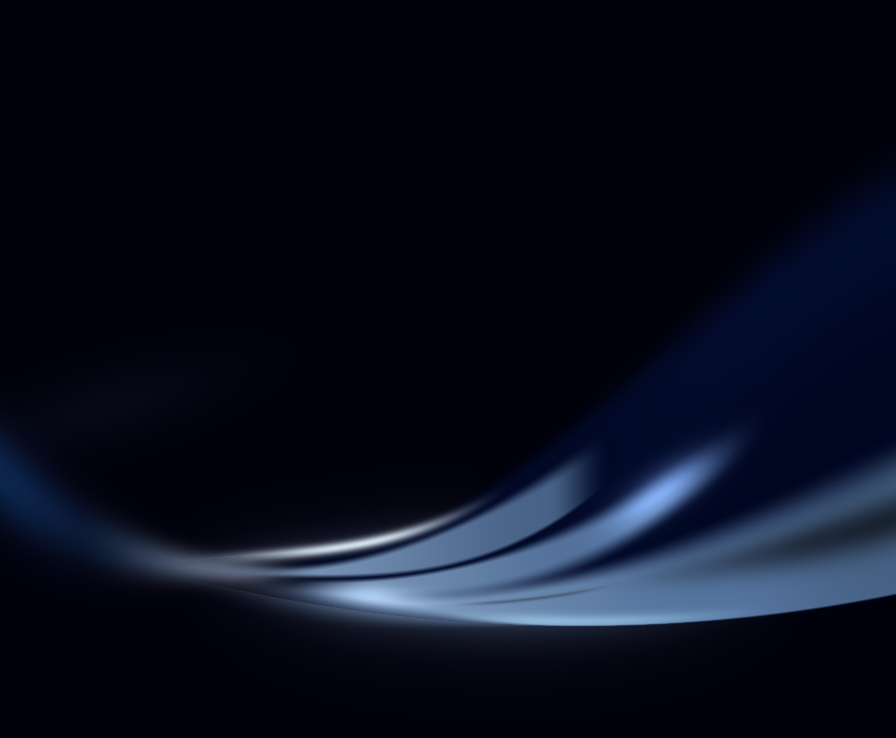
A Shadertoy shader for this background:

```glsl
// Draws a sweeping fan of silky blue light ribbons over a near-black night field.

const vec3 NIGHT = vec3(0.004, 0.004, 0.047);
const vec3 DEEP_BLUE = vec3(0.004, 0.035, 0.150);
const vec3 STEEL = vec3(0.36, 0.49, 0.66);
const vec3 MIST = vec3(0.50, 0.62, 0.76);
const vec3 SILVER = vec3(0.86, 0.92, 0.97);
const vec3 PEWTER = vec3(0.35, 0.39, 0.43);

// Cubic through four heights, evenly spaced from span.x to span.y.
float curve(float x, vec2 span, vec4 h) {
    float t = (x - span.x) / (span.y - span.x);
    float a = t - 1.0 / 3.0, b = t - 2.0 / 3.0, c = t - 1.0;
    return dot(h, vec4(-4.5 * a * b * c, 13.5 * t * b * c,
                       -13.5 * t * a * c, 4.5 * t * a * b));
}

float bell(float d, float width) {
    d /= width;
    return exp(-d * d);
}

// Fades in across enter.x..enter.y and out across leave.x..leave.y.
float window(float x, vec2 enter, vec2 leave) {
    return smoothstep(enter.x, enter.y, x) * (1.0 - smoothstep(leave.x, leave.y, x));
}

// Coverage between two heights with separate edge softness.
float ribbon(float y, float low, float high, float softLow, float softHigh) {
    return smoothstep(low - softLow, low + softLow, y)
         * (1.0 - smoothstep(high - softHigh, high + softHigh, y));
}

// Rotated elliptical glow.
float flare(vec2 p, vec2 centre, float angle, vec2 size) {
    p -= centre;
    float c = cos(angle), s = sin(angle);
    p = vec2(c * p.x + s * p.y, c * p.y - s * p.x) / size;
    return exp(-dot(p, p));
}

void mainImage(out vec4 fragColor, in vec2 fragCoord) {
    vec2 uv = fragCoord / iResolution.xy;
    float x = uv.x, y = uv.y;
    float pixel = 1.0 / iResolution.y;
    vec3 color = NIGHT;

    // Shared outlines of the fan.
    float floorY = curve(x, vec2(0.0, 1.0), vec4(0.290, 0.185, 0.152, 0.195));
    float roofY = curve(x, vec2(0.3, 1.0), vec4(0.251, 0.327, 0.550, 0.766));
    float ribY = curve(x, vec2(0.195, 0.573), vec4(0.237, 0.250, 0.275, 0.345));

    // Faint smoke and the tail curling in from the left.
    color += vec3(0.022, 0.030, 0.042) * flare(uv, vec2(0.12, 0.45), 0.35, vec2(0.13, 0.045));
    color += vec3(0.008, 0.055, 0.110) * flare(uv, vec2(0.0, 0.35), -0.9, vec2(0.09, 0.045));
    float tailY = curve(x, vec2(0.0, 0.35), vec4(0.360, 0.264, 0.229, 0.222));
    float tail = bell(y - tailY, mix(0.055, 0.018, smoothstep(0.0, 0.25, x)));
    vec3 tailColor = mix(vec3(0.035, 0.085, 0.145), PEWTER, smoothstep(0.08, 0.25, x));
    color += tailColor * tail * (1.0 - smoothstep(0.25, 0.38, x));

    // Halos above the rib and beneath the fan.
    float above = max(y - ribY, 0.0), below = max(floorY - y, 0.0);
    color += vec3(0.13, 0.14, 0.18) * exp(-above / 0.022) * step(ribY, y)
           * window(x, vec2(0.16, 0.36), vec2(0.40, 0.56));
    color += vec3(0.15, 0.19, 0.23) * exp(-below / 0.028) * step(y, floorY)
           * window(x, vec2(0.18, 0.42), vec2(0.50, 0.92));

    // Deep blue veil filling the fan.
    float roofSoft = mix(0.008, 0.055, smoothstep(0.45, 1.0, x));
    float veil = ribbon(y, floorY, roofY, 0.004, roofSoft) * smoothstep(0.28, 0.40, x);
    vec3 veilColor = DEEP_BLUE + vec3(0.006, 0.012, 0.025)
                   * sin(12.0 * (y - roofY) + 2.0) * smoothstep(0.6, 0.9, x);
    color = mix(color, veilColor, veil);

    // Broad lower sheet with a soft crest and a shaded fold.
    float crestY = curve(x, vec2(0.43, 1.0), vec4(0.190, 0.212, 0.276, 0.372));
    crestY = mix(0.205, crestY, smoothstep(0.34, 0.46, x));
    float floorSoft = mix(0.030, 1.5 * pixel, smoothstep(0.34, 0.62, x));
    float crestSoft = mix(0.010, 0.040, smoothstep(0.55, 1.0, x));
    float sheet = ribbon(y, floorY, crestY, floorSoft, crestSoft)
                * smoothstep(0.20, 0.46, x);
    float foldY = curve(x, vec2(0.62, 1.0), vec4(0.198, 0.223, 0.255, 0.298));
    float fold = bell(y - foldY, mix(0.012, 0.034, smoothstep(0.6, 1.0, x)))
               * smoothstep(0.64, 0.92, x);
    vec3 sheetColor = mix(MIST, STEEL, smoothstep(0.45, 0.80, x));
    sheetColor *= 1.0 - 0.55 * fold - 0.16 * smoothstep(0.8, 1.0, x);
    color = mix(color, sheetColor, sheet * 0.92);
    color += vec3(0.16, 0.20, 0.18) * bell(y - floorY - 0.006, 0.009)
           * window(x, vec2(0.48, 0.62), vec2(0.68, 0.88)) * step(floorY, y);

    // Middle ribbon with its blue flare.
    vec2 midSpan = vec2(0.325, 0.86);
    float midTop = curve(x, midSpan, vec4(0.214, 0.229, 0.307, 0.454));
    float midLow = curve(x, midSpan, vec4(0.204, 0.190, 0.258, 0.422));
    float middle = ribbon(y, midLow, midTop, 0.016, mix(0.004, 0.022, smoothstep(0.5, 0.8, x)))
                 * window(x, vec2(0.32, 0.42), vec2(0.70, 0.86));
    color = mix(color, mix(MIST, STEEL, smoothstep(0.42, 0.66, x)), middle * 0.88);
    color += vec3(0.26, 0.33, 0.45) * flare(uv, vec2(0.742, 0.338), 0.72, vec2(0.065, 0.024));

    // Upper ribbon, fading before the veil opens.
    vec2 upSpan = vec2(0.26, 0.68);
    float upTop = curve(x, upSpan, vec4(0.231, 0.242, 0.304, 0.408));
    float upLow = curve(x, upSpan, vec4(0.220, 0.220, 0.248, 0.348));
    float upper = ribbon(y, upLow, upTop, 0.004, 0.006 + 0.012 * smoothstep(0.5, 0.68, x))
                * window(x, vec2(0.24, 0.36), vec2(0.61, 0.68));
    color = mix(color, mix(MIST, STEEL * 0.86, smoothstep(0.34, 0.62, x)), upper * 0.9);

    // Bright rib, fine crease and the glint where the ribbons gather.
    color = mix(color, SILVER, 0.95 * bell(y - ribY, 0.0075)
          * window(x, vec2(0.20, 0.38), vec2(0.41, 0.57)));
    float creaseY = curve(x, vec2(0.50, 0.70), vec4(0.180, 0.185, 0.195, 0.212));
    color *= 1.0 - 0.28 * bell(y - creaseY, 0.0025) * window(x, vec2(0.50, 0.56), vec2(0.62, 0.70));
    color += vec3(0.25, 0.27, 0.28) * flare(uv, vec2(0.415, 0.192), -0.12, vec2(0.06, 0.014));

    fragColor = vec4(clamp(color, 0.0, 1.0), 1.0);
}
```
